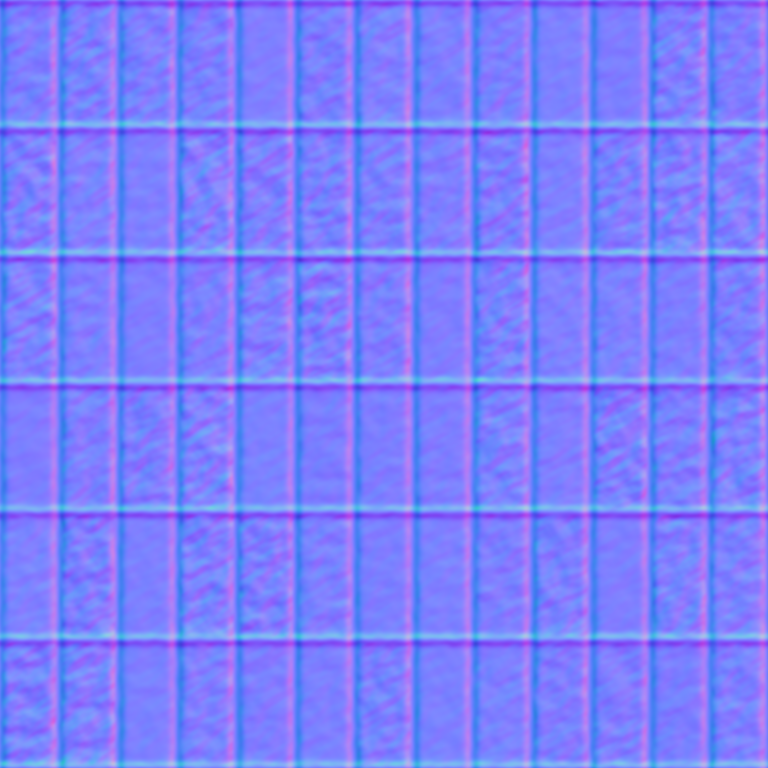
A Shadertoy shader for this texture map:

```glsl
// Tangent-space normal map of a stacked wall of tall tiles with rough faces.
// Joints are pairs of opposed Gaussian slopes; each face gets its own slanted
// gradient-noise relief, and wrapping noise wears the joints.

const vec2  GRID         = vec2(13.0, 6.0);      // tiles across and up
const vec2  LOW_BEVEL    = vec2(0.0040, 0.0042); // offset of left / bottom bevel
const vec2  HIGH_BEVEL   = vec2(0.0062, 0.0040); // offset of right / top bevel
const vec2  LOW_TILT     = vec2(-0.47, 0.46);    // slope of left / bottom bevel
const vec2  HIGH_TILT    = vec2(0.40, -0.46);    // slope of right / top bevel
const vec2  BEVEL_WIDTH  = vec2(0.0042, 0.0040); // Gaussian sigma
const float JOINT_WEAR   = 0.40;                 // variation of bevel strength
const float JOINT_WOBBLE = 0.0016;               // waviness of the joints
const vec2  WEAR_FREQ    = vec2(52.0, 48.0);     // whole numbers, so it wraps
const vec2  GRAIN_FREQ   = vec2(32.0, 50.0);     // along and across the grain
const float GRAIN_ANGLE  = 0.55;
const float GRAIN_DEPTH  = 0.0027;
const float GRAIN_STEP   = 0.0015;               // finite difference step
const float GRAIN_FADE   = 0.0075;               // relief fades out at the joints
const float TILE_TILT    = 0.035;                // random lean of each face
const vec2  BASE_TILT    = vec2(-0.015, 0.0);
const float NO_WRAP      = 4096.0;

// Integer hash (PCG style), two values in 0..1
vec2 hash2(vec2 cell, uint seed) {
    uvec2 v = uvec2(cell) + uvec2(seed * 747796405u, seed * 2891336453u);
    v = v * 1664525u + 1013904223u;
    v.x += v.y * 1664525u;
    v.y += v.x * 1664525u;
    v ^= v >> 16u;
    v.x += v.y * 1664525u;
    v.y += v.x * 1664525u;
    v ^= v >> 16u;
    return vec2(v >> 8u) / 16777216.0;
}

float cornerRamp(vec2 cell, vec2 offset, vec2 period, uint seed) {
    float angle = 6.28318 * hash2(mod(cell, period), seed).x;
    return dot(vec2(cos(angle), sin(angle)), offset);
}

// Gradient noise that repeats after "period" lattice cells
float noise(vec2 p, vec2 period, uint seed) {
    vec2 i = floor(p), f = p - i;
    vec2 w = f * f * f * (f * (f * 6.0 - 15.0) + 10.0);
    vec2 ex = vec2(1.0, 0.0), ey = vec2(0.0, 1.0);
    float bottom = mix(cornerRamp(i, f, period, seed),
                       cornerRamp(i + ex, f - ex, period, seed), w.x);
    float top = mix(cornerRamp(i + ey, f - ey, period, seed),
                    cornerRamp(i + 1.0, f - 1.0, period, seed), w.x);
    return mix(bottom, top, w.y);
}

// Height of the rough face, stretched along the grain
float grainHeight(vec2 p, uint seed) {
    float c = cos(GRAIN_ANGLE), s = sin(GRAIN_ANGLE);
    vec2 q = vec2(c * p.x + s * p.y, c * p.y - s * p.x) * GRAIN_FREQ;
    return noise(q, vec2(NO_WRAP), seed)
         + 0.3 * noise(q * 1.9 + 7.3, vec2(NO_WRAP), seed + 1u);
}

vec2 grainSlope(vec2 p, uint seed) {
    vec2 e = vec2(GRAIN_STEP, 0.0);
    vec2 rise = vec2(grainHeight(p + e.xy, seed) - grainHeight(p - e.xy, seed),
                     grainHeight(p + e.yx, seed) - grainHeight(p - e.yx, seed));
    return GRAIN_DEPTH * rise / (2.0 * GRAIN_STEP);
}

vec2 gaussian(vec2 d) {
    d /= BEVEL_WIDTH;
    return exp(-0.5 * d * d);
}

void mainImage(out vec4 fragColor, in vec2 fragCoord) {
    vec2 uv = fragCoord / iResolution.xy;
    vec2 tile = mod(floor(uv * GRID), GRID);
    vec2 local = fract(uv * GRID) / GRID;

    // Signed distance to the nearest joint in each direction
    vec2 joint = uv - round(uv * GRID) / GRID;
    vec2 edge = smoothstep(vec2(0.0), vec2(GRAIN_FADE), abs(joint));

    // Worn, slightly wavy bevels
    vec2 wear = vec2(noise(uv * WEAR_FREQ, WEAR_FREQ, 11u),
                     noise(uv * WEAR_FREQ, WEAR_FREQ, 23u));
    vec2 d = joint + JOINT_WOBBLE * wear.yx;
    vec2 bevel = LOW_TILT * gaussian(d - LOW_BEVEL)
               + HIGH_TILT * gaussian(d + HIGH_BEVEL);
    bevel *= 1.0 + JOINT_WEAR * wear;

    // Relief and lean differ from tile to tile
    uint seed = 101u + 2u * uint(tile.x + GRID.x * tile.y);
    float roughness = mix(0.35, 1.25, hash2(tile, 3u).x);
    vec2 face = roughness * grainSlope(local, seed)
              + TILE_TILT * (hash2(tile, 5u) - 0.5);

    vec2 tilt = BASE_TILT + bevel + face * edge.x * edge.y;
    vec3 normal = vec3(tilt, sqrt(max(1.0 - dot(tilt, tilt), 0.0)));
    fragColor = vec4(0.5 + 0.5 * normal, 1.0);
}
```
